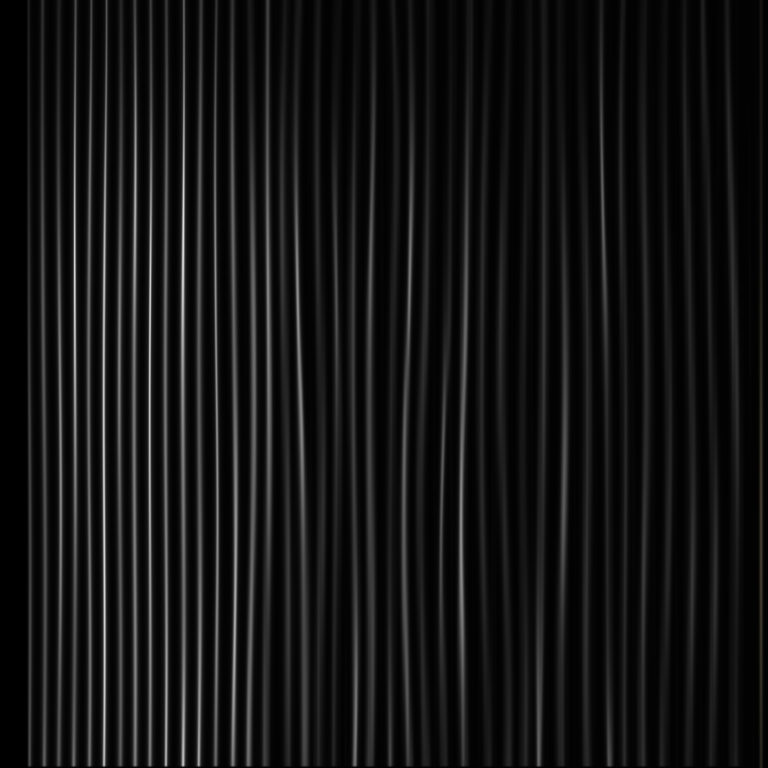
Write a WebGL 1 fragment shader that draws this background.

```glsl
precision highp float;
// Draws thin wavering vertical light filaments on black, crisp at left and soft at right.

uniform vec2 u_resolution;

const float FIRST_X = 0.039;      // centre of the first filament
const float PITCH = 0.0187;       // spacing at the left
const float PITCH_GROWTH = 0.00012;
const float LAST_LINE = 39.0;
const float LEFT_EDGE = 0.036;    // black margin ends here
const float CORE_NARROW = 0.0014;
const float CORE_WIDE = 0.0052;
const float SKIRT = 0.0042;
const float STREAK_FREQ = 190.0;
const vec3 BACKGROUND = vec3(0.008);
const vec3 RIM_COLOR = vec3(0.25, 0.225, 0.18);
const float RIM_X = 0.991;

float hash(float n) {
  return fract(sin(n * 12.9898 + 4.137) * 4375.8545);
}

vec2 gradient(vec2 cell) {
  float angle = 6.28318 * hash(dot(cell, vec2(1.0, 57.31)));
  return vec2(cos(angle), sin(angle));
}

float gradientNoise(vec2 p) {
  vec2 i = floor(p);
  vec2 f = p - i;
  vec2 u = f * f * f * (f * (f * 6.0 - 15.0) + 10.0);
  float a = dot(gradient(i), f);
  float b = dot(gradient(i + vec2(1, 0)), f - vec2(1, 0));
  float c = dot(gradient(i + vec2(0, 1)), f - vec2(0, 1));
  float d = dot(gradient(i + vec2(1, 1)), f - vec2(1, 1));
  return mix(mix(a, b, u.x), mix(c, d, u.x), u.y);
}

// Fractional filament number at x, the inverse of lineX
float lineIndex(float x) {
  float root = PITCH * PITCH + 4.0 * PITCH_GROWTH * max(x - FIRST_X, 0.0);
  return (sqrt(root) - PITCH) / (2.0 * PITCH_GROWTH);
}

float lineX(float n) {
  return FIRST_X + n * (PITCH + PITCH_GROWTH * n);
}

// Light of filament n: it narrows and brightens where it comes into focus
float filament(vec2 p, float n) {
  float home = lineX(n);
  float loose = smoothstep(0.22, 0.42, home);
  float sway = gradientNoise(vec2(n * 0.37 + 3.3, p.y * 1.5 + 2.0));
  float center = home + sway * mix(0.006, 0.016, loose)
               + (hash(n + 9.0) - 0.5) * mix(0.001, 0.006, loose);
  float d = abs(p.x - center);

  float focus = smoothstep(-0.4, 0.6, gradientNoise(vec2(n * 7.0 + 0.5, p.y * 1.8 + 0.3)));
  float flare = focus * focus * focus;
  float strength = mix(0.5, 1.0, hash(n + 31.0)) * mix(0.35, 1.0, smoothstep(-0.5, 2.0, n));
  float crisp = mix(0.3 + 0.65 * focus, 0.06 + 0.1 * focus + 0.34 * flare, loose);
  float width = mix(mix(0.0026, CORE_NARROW, focus), mix(CORE_WIDE, 0.0019, flare), loose);

  float core = crisp * exp(-d * d / (width * width));
  float skirt = mix(0.17, 0.09, loose) * exp(-d * d / (SKIRT * SKIRT * 1.6));
  return strength * (core + skirt);
}

void main() {
  vec2 p = gl_FragCoord.xy / u_resolution;

  // Sum the filaments nearest to this column
  float nearest = floor(lineIndex(p.x) + 0.5);
  float light = 0.0;
  for (int k = -2; k <= 2; k++) {
    float n = nearest + float(k);
    if (n >= 0.0 && n <= LAST_LINE) light += filament(p, n);
  }

  // Fine vertical streaks, stronger in the soft part
  float streak = gradientNoise(vec2(p.x * STREAK_FREQ, p.y * 1.6));
  float grain = mix(0.25, 0.75, smoothstep(0.2, 0.4, p.x));
  light *= 1.0 + grain * streak;
  light += 0.03 * max(streak, 0.0) * smoothstep(0.2, 0.4, p.x);

  // Dimmer towards the top, black margin at left, thin dark foot
  light *= mix(1.0, 0.4, smoothstep(0.6, 1.02, p.y));
  light *= smoothstep(LEFT_EDGE - 0.003, LEFT_EDGE + 0.002, p.x);
  light *= smoothstep(0.0, 0.004, p.y);

  // Faint warm rim at the right
  float rim = exp(-pow((p.x - RIM_X) / 0.0022, 2.0));
  rim *= 0.3 + 0.7 * exp(-pow((p.y - 0.3) / 0.3, 2.0));

  gl_FragColor = vec4(BACKGROUND * step(LEFT_EDGE, p.x) + vec3(light) + RIM_COLOR * rim, 1.0);
}
```
